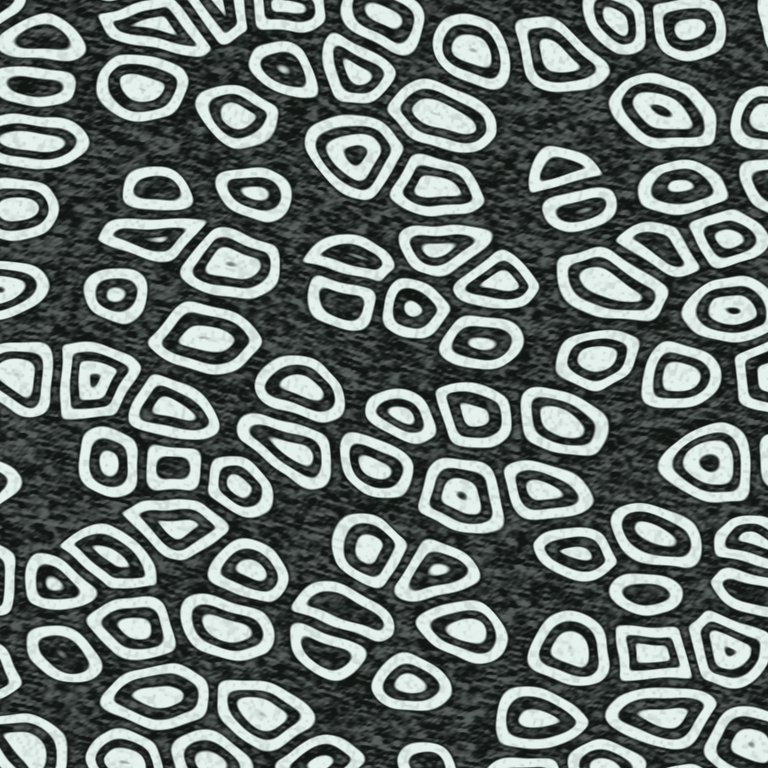
Write a WebGL 1 fragment shader that draws this pattern.

```glsl
precision highp float;
// Hand-inked field of leaves, teardrops and pebbles, each a pale ring around a pale core.
// A stretched Voronoi layout keeps them apart; every cell holds a leaf distance shape
// smoothly clipped by its borders, and depth inside that shape selects the bands.

uniform vec2 u_resolution;

#define GRID vec2(7.8, 11.0)   // cells across the canvas
#define TILT -0.22             // overall lean of the layout
#define JITTER 0.82            // irregularity of cell centres
#define GAP 0.0062             // half the dark space between shapes
#define RING 0.0128            // width of the outer pale ring
#define BAND 0.0115            // width of the dark band inside it
#define CORE 0.0150            // depth of the core before a dark eye opens
#define SOFT 0.0017            // softness of the ink edges

const vec3 INK    = vec3(0.065, 0.085, 0.075);
const vec3 PENCIL = vec3(0.35, 0.38, 0.37);
const vec3 PAPER  = vec3(0.895, 0.945, 0.925);
const vec3 SHADE  = vec3(0.75, 0.79, 0.78);

vec2 hash2(vec2 c) {
  vec3 q = fract(c.xyx * vec3(0.1031, 0.1030, 0.0973));
  q += dot(q, q.yzx + 33.33);
  return fract((q.xx + q.yz) * q.zy);
}

float valueNoise(vec2 p) {
  vec2 i = floor(p), f = fract(p);
  f = f * f * (3.0 - 2.0 * f);
  float low  = mix(hash2(i).x, hash2(i + vec2(1.0, 0.0)).x, f.x);
  float high = mix(hash2(i + vec2(0.0, 1.0)).x, hash2(i + 1.0).x, f.x);
  return mix(low, high, f.y);
}

mat2 rotation(float a) {
  float c = cos(a), s = sin(a);
  return mat2(c, -s, s, c);
}

float smoothMax(float a, float b, float k) {
  float h = max(k - abs(a - b), 0.0) / k;
  return max(a, b) + 0.25 * h * h * k;
}

vec2 cellCentre(vec2 id) {
  return id + 0.5 + JITTER * (hash2(id) - 0.5);
}

// Two crossing arcs, blunted at one end to turn a leaf into a teardrop.
float leafDistance(vec2 p, float halfLength, float halfWidth, float roundness, float cut) {
  float radius = 0.5 * (halfLength * halfLength / halfWidth + halfWidth);
  float offset = radius - halfWidth;
  float upper = length(p + vec2(0.0, offset)) - radius;
  float lower = length(p - vec2(0.0, offset)) - radius;
  float leaf = smoothMax(upper, lower, roundness);
  return smoothMax(leaf, -p.x - cut * halfLength, 0.025);
}

// Signed distance to the shape of the nearest cell; id returns that cell.
float shapeDistance(vec2 p, out vec2 id) {
  vec2 g = p * GRID, base = floor(g);
  float nearest = 1e3;
  id = base;
  for (int j = -1; j <= 1; j++)
    for (int i = -1; i <= 1; i++) {
      vec2 candidate = base + vec2(float(i), float(j));
      vec2 away = g - cellCentre(candidate);
      float d = dot(away, away);
      if (d < nearest) { nearest = d; id = candidate; }
    }

  // leaf of random proportions, turned by a slow field plus its own angle
  vec2 centre = cellCentre(id);
  vec2 form = hash2(id + 17.3), turn = hash2(id + 41.7), corner = hash2(id + 73.1);
  float angle = 0.45 * sin(id.x * 0.8 + 1.3 * sin(id.y * 0.5)) + 1.1 * (turn.x - 0.5);
  vec2 q = rotation(angle) * (g - centre) / GRID;
  q.x *= turn.y < 0.5 ? -1.0 : 1.0;
  float halfWidth = mix(0.034, 0.057, form.x);
  float halfLength = halfWidth * mix(1.25, 2.2, form.y);
  float d = leafDistance(q, halfLength, halfWidth,
                         mix(0.004, 0.026, corner.x * corner.x), mix(0.5, 1.1, corner.y));

  // clip by the borders shared with neighbouring cells
  float rounding = mix(0.005, 0.020, corner.x);
  for (int j = -2; j <= 2; j++)
    for (int i = -2; i <= 2; i++) {
      if (i == 0 && j == 0) continue;
      vec2 other = cellCentre(id + vec2(float(i), float(j)));
      vec2 n = normalize(other - centre);
      float border = dot(g - 0.5 * (centre + other), n) / length(n * GRID);
      d = smoothMax(d, border + GAP, rounding);
    }
  return d;
}

void main() {
  vec2 p = gl_FragCoord.xy / u_resolution.y;
  vec2 r = rotation(TILT) * p + 3.0;

  // slow bends and a slight hand tremor
  r += 0.010 * sin(r.yx * vec2(9.0, 7.0) + vec2(0.5, 2.1));
  vec2 drawn = r + 0.0011 * sin(r.yx * vec2(83.0, 97.0) + 2.0 * sin(r * 41.0));

  vec2 id;
  float depth = -shapeDistance(drawn, id);

  // signed distance into the pale areas: ring, core, and the eye cut from it
  float coreStart = RING + BAND * mix(0.8, 1.3, hash2(id + 9.2).x);
  float ring = min(depth, RING - depth);
  float core = min(depth - coreStart, coreStart + CORE - depth);
  float pale = max(ring, core);

  // pencil strokes in the dark, heavier ink along the outlines
  float strokes = 0.6 * valueNoise(r * vec2(75.0, 250.0))
                + 0.4 * valueNoise(rotation(0.6) * r * vec2(160.0, 330.0));
  float rubbed = smoothstep(0.22, 0.9, strokes) * mix(0.3, 1.0, smoothstep(0.0, 0.006, -pale));
  vec3 dark = mix(INK, PENCIL, rubbed);

  float grain = valueNoise(r * 210.0);
  vec3 light = mix(PAPER, SHADE, 0.6 * smoothstep(0.4, 1.0, grain));

  float edge = max(SOFT, 0.7 / u_resolution.y);
  gl_FragColor = vec4(mix(dark, light, smoothstep(-edge, edge, pale)), 1.0);
}
```
